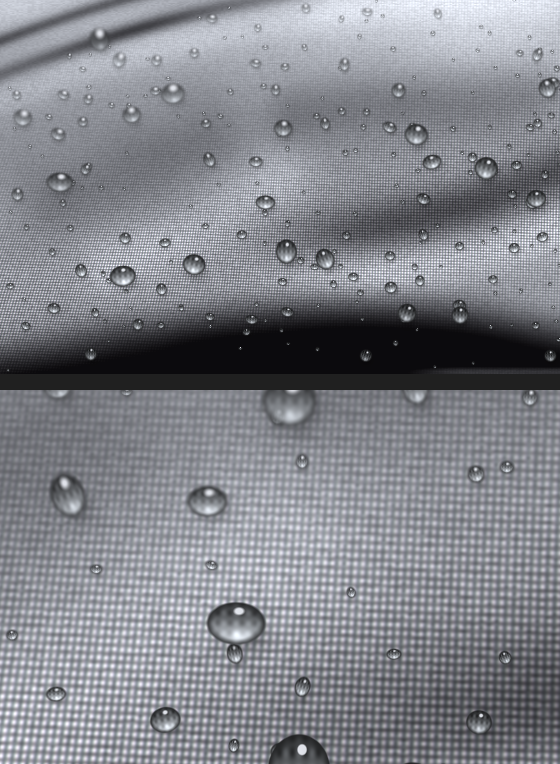
Top, the full canvas; bottom, a detail of the centre.
A Shadertoy shader for this texture:

```glsl
// Water droplets beaded on folded grey woven fabric, with shallow focus.

const vec3 SILVER_TINT = vec3(0.972, 1.0, 1.035);
const vec3 BLACK = vec3(0.045, 0.04, 0.05);

vec3 hash3(vec2 p) {
    vec3 q = fract(vec3(p.xyx) * vec3(0.1031, 0.1030, 0.0973));
    q += dot(q, q.yxz + 33.33);
    return fract((q.xxy + q.yzz) * q.zyx);
}

float noise(vec2 p) {
    vec2 i = floor(p), f = fract(p);
    f = f * f * (3.0 - 2.0 * f);
    float low = mix(hash3(i).x, hash3(i + vec2(1, 0)).x, f.x);
    float high = mix(hash3(i + vec2(0, 1)).x, hash3(i + vec2(1, 1)).x, f.x);
    return mix(low, high, f.y);
}

mat2 rotation(float angle) {
    float c = cos(angle), s = sin(angle);
    return mat2(c, s, -s, c);
}

float bell(float x, float width) {
    return exp(-x * x / (width * width));
}

// Soft ridge or valley along a segment
float fold(vec2 p, vec2 a, vec2 b, float width) {
    vec2 ab = b - a;
    float t = clamp(dot(p - a, ab) / dot(ab, ab), 0.0, 1.0);
    return bell(length(p - a - ab * t), width);
}

// Crease that bends upward to the right and fades in from its left end
float bentFold(vec2 p, vec2 start, float bend, float width) {
    float x = p.x - start.x;
    return bell(p.y - start.y - bend * x * x, width) * smoothstep(-0.12, 0.35, x);
}

// Height above the seam in the upper left
float seamHeight(vec2 p) {
    return p.y - (0.80 + 0.38 * p.x - 0.13 * p.x * p.x);
}

float defocus(vec2 p) {
    return smoothstep(0.25, 0.95, p.y - 0.25 * p.x + 0.1);
}

// Broad light and shadow over the cloth
float clothShade(vec2 p) {
    float s = 0.585 + 0.12 * smoothstep(0.6, 1.0, p.y);
    s += 0.14 * fold(p, vec2(0.95, 1.0), vec2(1.4, 0.94), 0.17);
    s -= 0.13 * fold(p, vec2(0.15, 0.46), vec2(0.55, 0.64), 0.11);
    s -= 0.14 * fold(p, vec2(0.8, 0.70), vec2(1.4, 0.75), 0.09);
    s += 0.10 * fold(p, vec2(0.30, 0.28), vec2(0.75, 0.53), 0.08);
    s -= 0.27 * bentFold(p, vec2(0.7, 0.365), 0.28, 0.075);
    s += 0.15 * bentFold(p, vec2(0.7, 0.255), 0.20, 0.07);
    s -= 0.16 * fold(p, vec2(0.0, 0.03), vec2(0.3, 0.08), 0.10);

    float h = seamHeight(p);
    s -= (0.22 + 0.24 * bell(p.x - 0.35, 0.2)) * bell(h, 0.022);
    s -= 0.34 * bell(h - 0.09, 0.018);
    s += 0.09 * bell(h + 0.07, 0.05) + 0.08 * smoothstep(0.1, 0.16, h);

    float edge = 0.06 + 0.10 * sin(2.2 * p.x - 0.5);
    s *= smoothstep(edge - 0.07, edge + 0.11, p.y);
    s += 0.2 * smoothstep(0.025, 0.005, p.y) * smoothstep(1.0, 1.25, p.x);
    return s + 0.06 * (noise(p * vec2(4.0, 9.0)) - 0.5);
}

// Upright columns and level rows of thread, crisp only in the focal band
vec3 cloth(vec2 p) {
    float focus = 0.10 + 0.90 * bell(p.y - 0.17 - 0.2 * p.x, 0.27);
    focus *= 1.0 - smoothstep(-0.04, 0.0, seamHeight(p));
    vec2 w = rotation(0.03) * p + 0.006 * noise(p * 4.0);
    w.x -= 0.28 * p.y * smoothstep(1.1, 0.0, p.x);
    vec2 phase = w * 6.28318 / vec2(0.0078, 0.0076);
    float thread = 0.62 * cos(phase.x) + 0.62 * cos(phase.y);
    thread += 0.3 * cos(phase.x) * cos(phase.y);
    float grain = noise(p * vec2(170.0, 330.0)) - 0.5;
    float s = clothShade(p);
    s *= 1.0 + focus * 0.31 * thread + (0.10 + 0.12 * focus) * grain;
    vec3 fringe = 0.03 * focus * cos(phase.x + vec3(0.0, 2.1, 4.2));
    return BLACK + max(s - 0.045, 0.0) * (SILVER_TINT + fringe);
}

// One bead: cast shadow, lens body, dark rim, glow and highlight
vec3 drawDrop(vec3 col, vec2 q, float soft, float blur, float shade) {
    vec2 s = q - vec2(0.25, -0.6);
    col *= 1.0 - 0.38 * (1.0 - 0.5 * blur) * exp(-1.8 * dot(s, s));
    float d = length(q);
    float body = mix(0.26, 0.70, smoothstep(0.7, -0.7, q.y)) * (0.5 + 0.8 * shade);
    body += 0.10 * (1.0 - blur) * cos(q.x * 15.0) * (0.6 + 0.4 * cos(q.y * 13.0));
    body = mix(body, 0.13, (0.85 - 0.4 * blur) * smoothstep(0.70, 1.0, d));
    body += 0.28 * bell(length(q - vec2(0.1, -0.6)), 0.3);
    float mask = 1.0 - smoothstep(1.0 - soft, 1.0 + soft, d);
    col = mix(col, body * SILVER_TINT, mask * (1.0 - 0.35 * blur));
    float spot = 0.15 + 0.22 * blur;
    float edge = min(soft, spot);
    float glint = 1.0 - smoothstep(spot - edge, spot + edge, length(q - vec2(0.1, 0.58)));
    return mix(col, vec3(0.95, 0.96, 0.99), glint * 0.9);
}

// Beads scattered over a jittered grid
vec3 dropLayer(vec3 col, vec2 p, float cell, vec2 radii, float share, float seed) {
    vec2 base = floor(p / cell);
    for (int y = -1; y <= 1; y++)
    for (int x = -1; x <= 1; x++) {
        vec2 id = base + vec2(x, y);
        vec3 place = hash3(id + seed), form = hash3(id + seed + 57.0);
        vec2 center = (id + 0.15 + 0.7 * place.xy) * cell;
        float presence = share * smoothstep(0.05, -0.06, seamHeight(center));
        presence *= mix(0.4, 1.0, smoothstep(0.02, 0.2, center.y));
        if (place.z > presence) continue;
        float r = mix(radii.x, radii.y, form.x * form.x);
        float aspect = mix(0.86, 1.18, form.y);
        vec2 q = rotation((form.z - 0.5) * 0.8) * (p - center) / (r * vec2(aspect, 1.0 / aspect));
        float blur = defocus(center);
        float soft = min((1.0 / iResolution.y + 0.006 * blur) / r, 0.6);
        col = drawDrop(col, q, soft, blur, clothShade(center));
    }
    return col;
}

void mainImage(out vec4 fragColor, in vec2 fragCoord) {
    vec2 p = fragCoord / iResolution.y;
    vec3 col = cloth(p);
    col = dropLayer(col, p, 0.052, vec2(0.004, 0.010), 0.32, 11.0);
    col = dropLayer(col, p, 0.100, vec2(0.011, 0.019), 0.42, 83.0);
    col = dropLayer(col, p, 0.200, vec2(0.022, 0.034), 0.40, 149.0);
    fragColor = vec4(clamp(col, 0.0, 1.0), 1.0);
}
```
